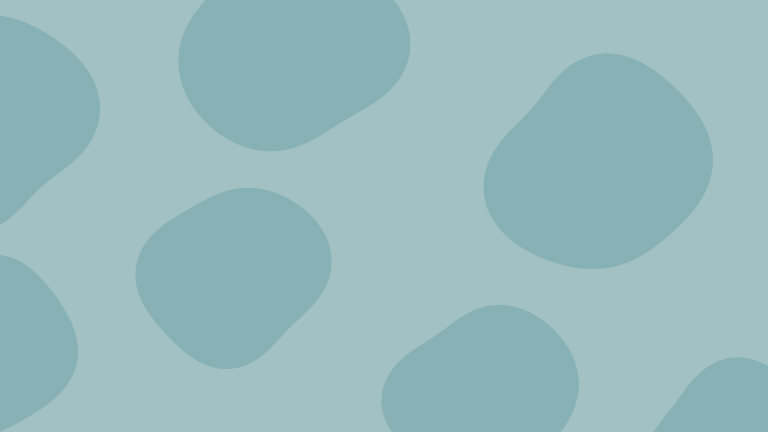
A WebGL 1 fragment shader for this background:

```glsl
precision highp float;
// Large soft teal pebbles scattered over a pale blue-green ground.

uniform vec2 u_resolution;

#define GROUND_COLOR vec3(0.637, 0.758, 0.764)
#define PEBBLE_COLOR vec3(0.530, 0.695, 0.708)
#define RADIUS 0.208           // lower row, in canvas heights
#define RADIUS_GAIN 0.038      // extra radius per row
#define COLUMN_STEP 0.58
#define COLUMN_GAIN 0.135      // extra column step per row
#define ROW_STEP 0.53
#define COLUMN_DROP 0.08       // downward drift per column
#define COLUMN_WAVE 0.154      // vertical stagger of the columns
#define LOBES vec3(0.085, 0.045, 0.04)  // strength of 2, 3 and 4 lobes

const float TAU = 6.2831853;

// Sine-free hash: three values in 0..1 per cell.
vec3 hash3(vec2 cell) {
    vec3 p = fract(cell.xyx * vec3(0.1031, 0.1030, 0.0973) + 0.37);
    p += dot(p, p.yxz + 33.33);
    return fract((p.xxy + p.yzz) * p.zyx);
}

// Staggered rows whose columns rise and fall with a period of three.
vec2 pebbleCenter(float column, float row) {
    float stagger = COLUMN_WAVE * sin(TAU * column / 3.0 - 0.735);
    return vec2(-0.04 + column * (COLUMN_STEP + COLUMN_GAIN * row),
                0.293 - COLUMN_DROP * column + stagger + ROW_STEP * row);
}

// Approximate signed distance to a circle bent by low harmonics.
float pebbleDistance(vec2 p, float radius, vec3 random) {
    float angle = atan(p.y, p.x + 1e-6);
    vec3 phase = vec3(TAU * 0.25, 0.0, 0.0)
               + (random - 0.5) * vec3(1.4, TAU, 1.0);
    vec3 waves = cos(angle * vec3(2.0, 3.0, 4.0) - phase);
    return length(p) - radius * (1.0 + dot(LOBES, waves));
}

void main() {
    vec2 uv = gl_FragCoord.xy / u_resolution.y;
    float pixel = 1.0 / u_resolution.y;

    // Nearest pebble of the scattered rows.
    float nearest = 1e3;
    for (int row = 0; row < 2; row++) {
        for (int column = 0; column < 4; column++) {
            vec2 cell = vec2(float(column), float(row));
            float radius = RADIUS + RADIUS_GAIN * cell.y;
            vec2 local = uv - pebbleCenter(cell.x, cell.y);
            nearest = min(nearest, pebbleDistance(local, radius, hash3(cell)));
        }
    }

    // Flat fill with a smoothed edge.
    float cover = 1.0 - smoothstep(-0.75 * pixel, 0.75 * pixel, nearest);
    gl_FragColor = vec4(mix(GROUND_COLOR, PEBBLE_COLOR, cover), 1.0);
}
```
